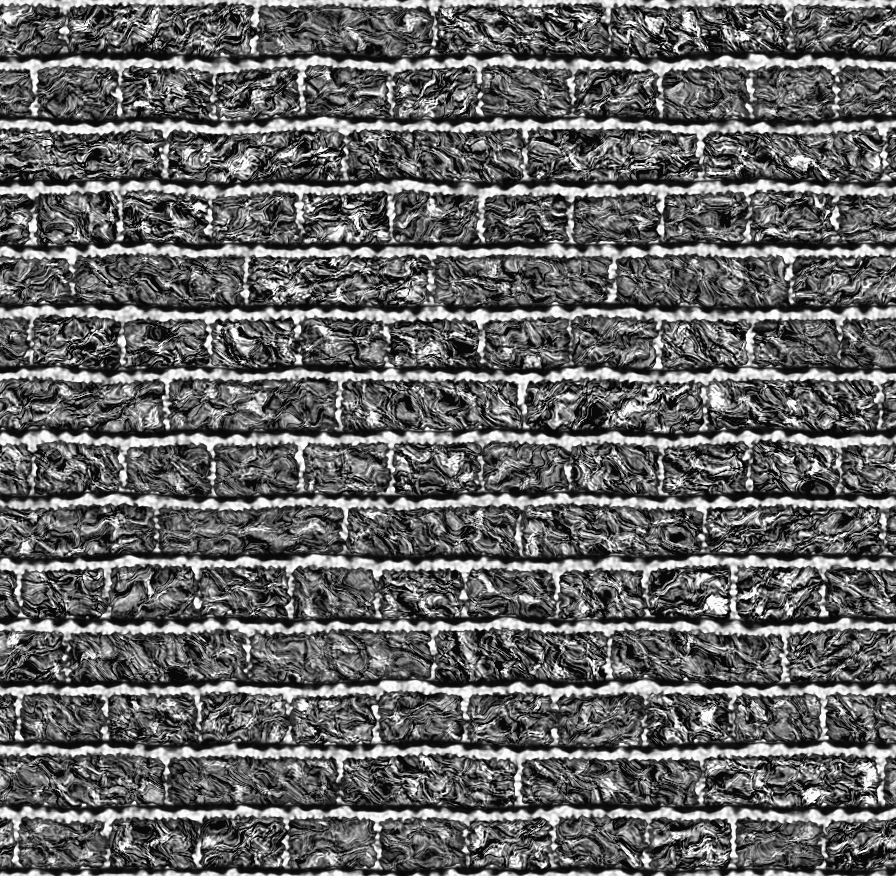
A Shadertoy shader for this texture map:

```glsl
// Weathered high-contrast grey brick wall: long and short courses alternate.

const float ROWS = 14.0;
const float LONG_BRICKS = 5.0;      // bricks across a long course
const float SHORT_BRICKS = 10.0;    // bricks across a short course
const float ROW_SHIFT = 0.03;       // vertical phase of the courses
const float BRICK_TOP = 0.14;       // in row heights, measured downward
const float BRICK_BOTTOM = 0.91;
const float JOINT_HALF = 0.055;     // half width of an upright joint
const float JOINT_JITTER = 0.07;    // in brick widths
const float CORNER = 0.10;
const float SHADOW_CENTRE = 0.945;
const float SHADOW_HALF = 0.05;
const float BRICK_TONE = 0.36;
const float MORTAR_TONE = 0.88;
const float RELIEF = 2.0;
const float UNWRAPPED = 4096.0;     // period too long to be seen

float hash(vec2 p) {
    vec3 q = fract(p.xyx * 0.1031);
    q += dot(q, q.yzx + 33.33);
    return fract((q.x + q.y) * q.z);
}

float corner(vec2 cell, vec2 offset, float period) {
    float a = 6.2832 * hash(mod(cell, period));
    return dot(vec2(cos(a), sin(a)), offset);
}

// Gradient noise that wraps after a whole number of cells
float noise(vec2 p, float period) {
    vec2 i = floor(p), f = p - i;
    vec2 u = f * f * f * (f * (f * 6.0 - 15.0) + 10.0);
    vec2 e = vec2(1.0, 0.0);
    float low = mix(corner(i, f, period), corner(i + e, f - e, period), u.x);
    float high = mix(corner(i + e.yx, f - e.yx, period), corner(i + 1.0, f - 1.0, period), u.x);
    return mix(low, high, u.y);
}

float height(vec2 p) {
    float sum = 0.0, amp = 0.5;
    p *= 3.0;
    for (int i = 0; i < 4; i++) {
        sum += amp * noise(p, UNWRAPPED);
        p = p * 2.03 + 17.3;
        amp *= 0.6;
    }
    return sum;
}

float roundBox(vec2 p, vec2 halfSize, float r) {
    vec2 q = abs(p) - halfSize + r;
    return length(max(q, 0.0)) + min(max(q.x, q.y), 0.0) - r;
}

// Chipped stone lit from above, different for every brick
float brickTone(vec2 p, vec2 id) {
    float seed = hash(id + 3.7);
    float a = (seed - 0.5) * 1.6;
    p = mat2(cos(a), sin(a), -sin(a), cos(a)) * p * vec2(1.0, 1.35);
    p += 100.0 + 300.0 * vec2(seed, hash(id + 8.1));
    vec2 q = p + 0.28 * vec2(noise(p * 2.5, UNWRAPPED), noise(p * 2.5 + 31.0, UNWRAPPED));

    float h = height(q);
    float emboss = h - height(q + vec2(0.025, -0.05));
    float grain = noise(p * 19.0, UNWRAPPED);
    float patches = smoothstep(0.18, 0.5, noise(q * 3.2 + 50.0, UNWRAPPED) + 0.3 * grain);
    float crack = 1.0 - smoothstep(0.02, 0.12, abs(noise(q * vec2(3.5, 7.0), UNWRAPPED)));
    crack *= smoothstep(-0.1, 0.25, noise(p * 1.7 + 70.0, UNWRAPPED));

    float contrast = mix(0.7, 1.25, hash(id + 5.3));
    float detail = RELIEF * emboss + 0.35 * h + 0.3 * grain + 0.5 * patches - 0.4 * crack;
    return BRICK_TONE + contrast * detail;
}

void mainImage(out vec4 fragColor, in vec2 fragCoord) {
    vec2 uv = fragCoord / iResolution.xy;
    float pixel = ROWS / iResolution.y;

    // Wavy courses and ragged edges
    float wave = noise(uv * 10.0, 10.0);
    float rough = noise(uv * 70.0, 70.0);
    float fine = noise(uv * 190.0, 190.0);
    float y = (1.0 - uv.y) * ROWS + ROW_SHIFT + 0.11 * wave + 0.06 * rough;
    float row = mod(floor(y), ROWS);
    float v = fract(y);

    // Bond: long courses step by half a brick, short ones drift once
    bool isShort = mod(row, 2.0) > 0.5;
    float pair = floor(row * 0.5);
    float halfStep = 0.5 * mod(pair + step(3.5, pair), 2.0);
    float count = isShort ? SHORT_BRICKS : LONG_BRICKS;
    float shift = isShort ? (row < 8.0 ? 0.36 : 0.21) : 0.40 + halfStep;

    // Brick between two jittered joints
    float u = uv.x * count - shift + 0.5 * JOINT_JITTER + 0.004 * count * rough;
    float col = floor(u);
    col -= 1.0 - step(JOINT_JITTER * hash(vec2(mod(col, count), row)), u - col);
    vec2 id = vec2(mod(col, count), row);
    float left = col + JOINT_JITTER * hash(id);
    float right = col + 1.0 + JOINT_JITTER * hash(vec2(mod(col + 1.0, count), row));
    float rowUnits = ROWS * iResolution.x / (iResolution.y * count);
    vec2 local = vec2(u - 0.5 * (left + right), v - 0.5 * (BRICK_TOP + BRICK_BOTTOM));
    local.x *= rowUnits;
    vec2 halfSize = vec2(0.5 * (right - left) * rowUnits - JOINT_HALF, 0.5 * (BRICK_BOTTOM - BRICK_TOP));
    float d = roundBox(local, halfSize, CORNER) + 0.07 * rough + 0.06 * fine;

    // Brick face, darker at its rim
    float face = brickTone(local, id) * mix(0.45, 1.0, smoothstep(0.0, 0.09, -d));

    // Pale mortar, more broken in the upright joints
    float upright = smoothstep(BRICK_TOP, BRICK_TOP + 0.1, v);
    float mortar = MORTAR_TONE - 0.12 * upright + mix(0.5, 1.0, upright) * (0.6 * rough + 0.7 * fine);
    mortar *= mix(0.25, 1.0, smoothstep(0.0, 0.045, d));

    // Shadow under each course
    float fromShadow = abs(fract(v - SHADOW_CENTRE + 0.5) - 0.5);
    float shadow = 1.0 - smoothstep(-0.02 - pixel, 0.02 + pixel, fromShadow - SHADOW_HALF + 0.06 * rough);

    float tone = mix(face, mortar, smoothstep(-pixel, pixel, d));
    tone = mix(tone, 0.03, shadow * 0.95);
    fragColor = vec4(vec3(clamp(tone, 0.03, 0.98)), 1.0);
}
```
